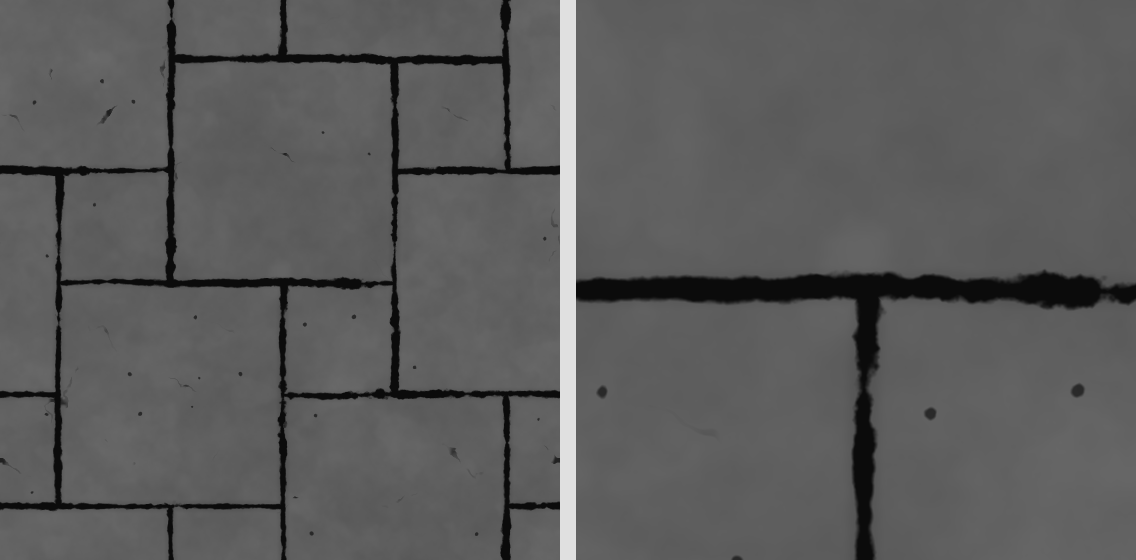
Left: the whole. Right: its middle third, enlarged.
This texture is drawn by a WebGL 1 fragment shader. Its source:

```glsl
precision highp float;
// Worn grey stone paving: large and small square slabs in a pinwheel, with ragged dark joints.

uniform vec2 u_resolution;

const float PERIOD = 5.0;               // grid units before the paving repeats
const vec2 GRID_SHIFT = vec2(0.525);
const vec3 STONE = vec3(0.374);
const vec3 JOINT = vec3(0.045);
const vec3 CRACK = vec3(0.09);

float hash(vec2 p, float seed) {
  vec3 q = fract(vec3(p.xyx + seed * 7.13) * vec3(0.1031, 0.1030, 0.0973));
  q += dot(q, q.yzx + 33.33);
  return fract((q.x + q.y) * q.z);
}

// Value noise that wraps every PERIOD grid units; freq must be whole.
float noise(vec2 g, float freq, float seed) {
  vec2 p = g * freq;
  vec2 i = floor(p);
  vec2 f = p - i;
  f = f * f * (3.0 - 2.0 * f);
  float wrap = PERIOD * freq;
  vec2 lo = mod(i, wrap);
  vec2 hi = mod(i + 1.0, wrap);
  float top = mix(hash(lo, seed), hash(vec2(hi.x, lo.y), seed), f.x);
  float bottom = mix(hash(vec2(lo.x, hi.y), seed), hash(hi, seed), f.x);
  return mix(top, bottom, f.y);
}

float fbm(vec2 g, float freq, float seed) {
  float sum = 0.0;
  float amp = 0.5;
  for (int k = 0; k < 4; k++) {
    sum += amp * noise(g, freq, seed + float(k));
    freq *= 2.0;
    amp *= 0.5;
  }
  return sum / 0.9375;
}

vec2 warp(vec2 g, float freq, float seed) {
  return vec2(fbm(g, freq, seed), fbm(g, freq, seed + 5.0)) - 0.5;
}

// Slab under g: xy = its first corner, z = its side (2 or 1 units).
vec3 slabAt(vec2 g) {
  vec2 cell = floor(g);
  float k = mod(cell.x - 2.0 * cell.y - 1.0, PERIOD);
  if (k > 1.5 && k < 2.5) return vec3(cell, 1.0);
  float right = (k > 0.5 && k < 1.5) || k > 3.5 ? 1.0 : 0.0;
  float lower = k > 2.5 ? 1.0 : 0.0;
  return vec3(cell - vec2(right, lower), 2.0);
}

float edgeDistance(vec2 g, vec3 slab) {
  vec2 d = 0.5 * slab.z - abs(g - slab.xy - 0.5 * slab.z);
  return min(d.x, d.y);
}

// Joint coverage: half-width and roughness drift along each line.
float jointMask(vec2 g, float d, float aa) {
  float halfWidth = mix(0.017, 0.039, noise(g, 2.0, 11.0));
  float rough = mix(0.02, 0.075, noise(g, 3.0, 14.0));
  float edge = halfWidth + rough * (fbm(g, 14.0, 17.0) - 0.5);
  float soft = max(0.009, aa);
  return 1.0 - smoothstep(edge - soft, edge + soft, d);
}

// One short tapering crack in some cells, broken and thickened along its length.
float crackMask(vec2 g, float seed, float aa) {
  vec2 p = g + 0.24 * warp(g, 5.0, seed + 20.0);
  vec2 cell = floor(p);
  vec2 id = mod(cell, PERIOD);
  vec2 center = 0.36 + 0.28 * vec2(hash(id, seed), hash(id, seed + 1.0));
  float angle = 6.2832 * hash(id, seed + 2.0);
  vec2 dir = vec2(cos(angle), sin(angle));
  vec2 v = p - cell - center;
  float t = dot(v, dir) / mix(0.13, 0.28, hash(id, seed + 3.0));
  float off = abs(dot(v, vec2(-dir.y, dir.x)));
  float taper = max(1.0 - t * t, 0.0);
  float bulge = exp(-22.0 * (t - 0.3) * (t - 0.3));
  float strength = smoothstep(0.35, 1.0, hash(id, seed + 4.0));
  float width = taper * (0.004 + 0.014 * bulge * strength);
  float gaps = smoothstep(0.3, 0.6, noise(g, 13.0, seed + 6.0));
  float line = 1.0 - smoothstep(width, width + max(0.01, aa), off);
  return line * smoothstep(0.0, 0.3, taper) * strength * mix(0.25, 0.9, bulge) * gaps;
}

// Sparse small pits.
float pitMask(vec2 g, float aa) {
  vec2 p = g * 2.0;
  vec2 id = mod(floor(p), PERIOD * 2.0);
  vec2 center = 0.2 + 0.6 * vec2(hash(id, 41.0), hash(id, 42.0));
  float d = length(fract(p) - center + 0.05 * warp(g, 16.0, 43.0)) * 0.5;
  float radius = mix(0.006, 0.017, hash(id, 44.0));
  return step(0.83, hash(id, 45.0)) * (1.0 - smoothstep(radius - 0.004, radius + max(0.008, aa), d));
}

void main() {
  vec2 uv = gl_FragCoord.xy / u_resolution;
  vec2 g = vec2(uv.x, 1.0 - uv.y) * PERIOD - GRID_SHIFT;
  float aa = PERIOD / min(u_resolution.x, u_resolution.y);

  // Slightly wavering slab edges
  vec2 bent = g + 0.035 * warp(g, 2.0, 3.0);
  vec3 slab = slabAt(bent);
  float d = edgeDistance(bent, slab);

  // Mottled stone face with a small tone shift per slab
  float tone = 0.012 * (hash(mod(slab.xy, PERIOD), 8.0) - 0.5) - 0.006 * (2.0 - slab.z);
  tone += 0.05 * (fbm(g, 2.0, 50.0) - 0.5) + 0.028 * (fbm(g, 9.0, 55.0) - 0.5);
  tone += 0.012 * smoothstep(0.52, 0.66, fbm(g, 3.0, 60.0));
  vec3 color = STONE + tone;

  // Cracks, pits and joints
  float cracks = max(crackMask(g, 70.0, aa), crackMask(g + 0.5, 90.0, aa));
  color = mix(color, CRACK, max(cracks, 0.75 * pitMask(g, aa)));
  color *= 1.0 - 0.08 * (1.0 - smoothstep(0.02, 0.07, d));
  color = mix(color, JOINT, jointMask(g, d, aa));

  gl_FragColor = vec4(color, 1.0);
}
```
